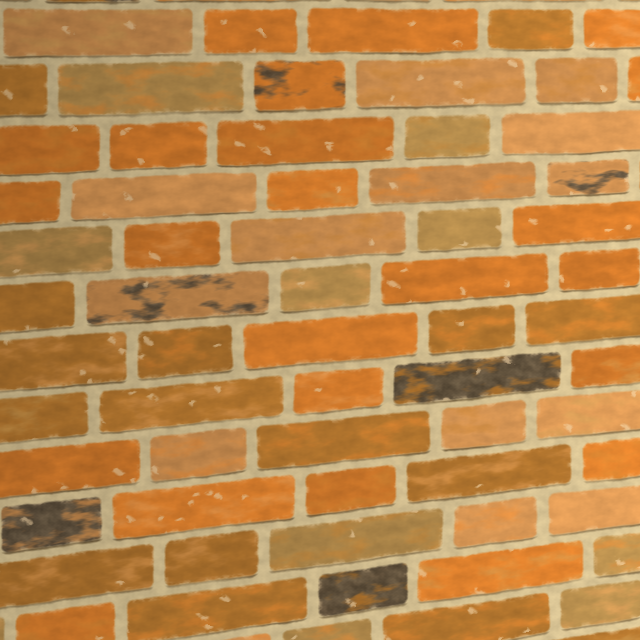
Reproduce this texture procedurally as a three.js fragment shader.

```glsl
// Worn brick wall seen at a slight angle: courses of alternating long and short
// bricks that shrink to the right. Rounded boxes give the bricks and joints,
// layered sines the mottling and scorching, cellular noise the chalky flecks.

#define LONG_AND_SHORT 1.99   // brick pairs across, at the left edge
#define SHORT_PART 0.352      // share of a pair taken by the short brick
#define COURSE_LEFT 0.0863    // course height at the left edge
#define COURSE_RIGHT 0.0742   // course height at the right edge
#define JOINT vec2(0.0082, 0.0062)
#define ORANGE vec3(0.83, 0.48, 0.17)
#define OCHRE vec3(0.70, 0.46, 0.18)
#define PALE vec3(0.82, 0.57, 0.32)
#define TAN vec3(0.71, 0.55, 0.30)
#define MORTAR vec3(0.82, 0.74, 0.56)
#define SCORCH vec3(0.34, 0.30, 0.24)
#define SHADOW vec3(0.36, 0.28, 0.16)

varying vec2 vUv;

float hash(vec2 p) {
  return fract(sin(dot(p, vec2(127.1, 311.7))) * 43758.5);
}

// Layered, rotated sines, roughly -1 to 1
float layers(vec2 p) {
  float sum = 0.0, amp = 0.5;
  for (int i = 0; i < 5; i++) {
    p = mat2(0.8, -0.6, 0.6, 0.8) * p * 1.7 + 1.3;
    sum += amp * sin(p.x + 1.5 * sin(p.y));
    amp *= 0.6;
  }
  return sum;
}

// Cellular noise: distance to the nearest point, and its random value
vec2 cellular(vec2 p) {
  vec2 cell = floor(p), best = vec2(9.0, 0.0);
  for (int j = -1; j <= 1; j++) {
    for (int i = -1; i <= 1; i++) {
      vec2 c = cell + vec2(float(i), float(j));
      float dist = length(c + vec2(hash(c), hash(c + 17.3)) - p);
      if (dist < best.x) best = vec2(dist, hash(c + 41.9));
    }
  }
  return best;
}

float roundBox(vec2 p, vec2 halfSize, float radius) {
  vec2 q = abs(p) - halfSize + radius;
  return length(max(q, 0.0)) + min(max(q.x, q.y), 0.0) - radius;
}

vec3 brickTint(float r) {
  if (r < 0.36) return ORANGE;
  if (r < 0.58) return OCHRE;
  return r < 0.83 ? PALE : TAN;
}

void main() {
  // Position measured down from the top, with uneven bedding
  vec2 pos = vec2(vUv.x, 1.0 - vUv.y);
  float grain = layers(pos * vec2(65.0, 90.0));
  vec2 bent = pos + 0.0016 * vec2(layers(pos * 13.0), layers(pos * 11.0 + 5.0));

  // Courses fan out to the left; a few are thicker than the rest
  float course = mix(COURSE_LEFT, COURSE_RIGHT, bent.x);
  float v = (bent.y - 0.0078) / course;
  v -= 0.16 * exp(-(v - 2.75) * (v - 2.75)) + 0.07 * exp(-3.0 * (v - 7.0) * (v - 7.0));
  float row = floor(v);

  // Staggered pairs, drifting right with each course
  float start = 0.29 + 0.022 * row + 0.5 * mod(row, 2.0);
  if (row < 0.5 || row > 11.5) start += 0.35;
  float u = LONG_AND_SHORT * bent.x * (1.0 + 0.12 * bent.x) - start;
  float pairWidth = 1.0 / (LONG_AND_SHORT * (1.0 + 0.24 * bent.x));
  float along = fract(u), isLong = step(SHORT_PART, along);
  float part = mix(SHORT_PART, 1.0 - SHORT_PART, isLong);
  float column = 2.0 * floor(u) + isLong;
  vec2 id = vec2(column, row);
  float seed = hash(id + 3.7);

  // Distance to the rounded, chipped brick
  vec2 size = vec2(part * pairWidth, course);
  vec2 local = (vec2((along - SHORT_PART * isLong) / part, fract(v)) - 0.5) * size;
  vec2 halfSize = 0.5 * size - JOINT - 0.002 * vec2(hash(id + 8.1), hash(id + 5.2));
  float d = roundBox(local, halfSize, 0.009) + 0.0008 * grain;
  float brick = 1.0 - smoothstep(-0.0025, 0.0025, d);

  // Fired clay with long soft streaks
  float streak = layers(local * vec2(22.0, 60.0) + seed * 40.0);
  vec3 clay = brickTint(hash(id)) * (0.94 + 0.12 * seed);
  clay = mix(clay, brickTint(hash(id + 9.4)), smoothstep(-0.2, 1.1, streak) * 0.5);
  clay *= 1.0 + 0.06 * streak + 0.035 * grain;

  // Scorched bricks on a sparse slanted lattice, patchy in the upper courses
  float scorched = 1.0 - step(0.5, mod(4.0 * column + row + 9.0, 10.0));
  float patchy = smoothstep(-0.5, 0.5, streak + (row > 6.0 ? 0.45 : -0.4));
  clay = mix(clay, SCORCH * (1.0 + 0.2 * grain), scorched * patchy * 0.9);

  // Chalky flecks and worn pale rims
  vec2 fleck = cellular(pos * vec2(34.0, 44.0) + 0.2 * grain);
  float chalk = step(0.91, fleck.y) * (1.0 - smoothstep(0.08, 0.3, fleck.x));
  float rim = smoothstep(-0.007, 0.0, d) * smoothstep(-0.1, 0.9, grain);
  clay = mix(clay, vec3(0.92, 0.80, 0.62), max(0.65 * chalk, 0.35 * rim));

  // Mortar with a thin shadow under each brick
  vec3 mortar = MORTAR * (1.0 + 0.05 * grain);
  float under = smoothstep(-0.002, 0.002, local.y - halfSize.y);
  float line = under * (1.0 - smoothstep(0.001, 0.0055, d));
  mortar = mix(mortar, SHADOW, line * (0.55 + 0.3 * layers(pos * 9.0 + 2.0)));

  // Light falls off toward the upper left
  float light = mix(0.90, 1.06, pos.x) - 0.08 * (1.0 - pos.x) * (1.0 - pos.y);
  gl_FragColor = vec4(clamp(mix(mortar, clay, brick) * light, 0.0, 1.0), 1.0);
}
```
